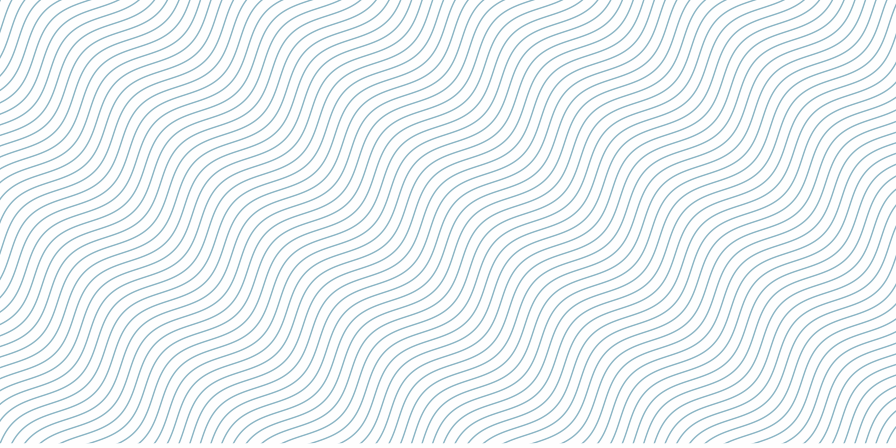
Give the GLSL for this pattern, as a WebGL 1 fragment shader.

```glsl
precision highp float;

uniform vec2 u_resolution;

// Lengths are fractions of the canvas height
const float PERIOD = 0.4948;          // repeat across and down
const float LINES_PER_PERIOD = 14.0;
const float SWAY = 0.51;              // tangent of the largest turn off the diagonal
const float ANCHOR = 0.2;             // a line meets the top edge here at its flattest
const float LINE_WIDTH = 0.0016;
const float BOTTOM_MARGIN = 0.0104;
const float SOFTNESS = 1.0;           // edge blur radius in pixels
const vec3 PAPER = vec3(0.996);
const vec3 INK = vec3(0.10, 0.43, 0.55);
const float TAU = 6.2831853;

// Distance to the nearest wavy diagonal line, measured from the top left
float waveDistance(vec2 p) {
  float along = TAU * (p.x - p.y - ANCHOR) / PERIOD;
  float across = (p.x + p.y - ANCHOR) / PERIOD;
  float phase = LINES_PER_PERIOD * (across - SWAY * sin(along) / TAU);

  // Analytic gradient keeps the stroke width even along the curve
  float turn = SWAY * cos(along);
  float slope = LINES_PER_PERIOD / PERIOD * length(vec2(1.0 - turn, 1.0 + turn));
  return abs(fract(phase + 0.5) - 0.5) / slope;
}

// Blurred stroke that keeps its total ink at any resolution
float strokeCoverage(float dist, float width, float blur) {
  float halfWidth = 0.5 * width;
  return smoothstep(-blur, blur, dist + halfWidth)
       - smoothstep(-blur, blur, dist - halfWidth);
}

void main() {
  float pixel = 1.0 / u_resolution.y;
  vec2 uv = gl_FragCoord.xy * pixel;
  vec2 fromTop = vec2(uv.x, 1.0 - uv.y);

  float ink = strokeCoverage(waveDistance(fromTop), LINE_WIDTH, SOFTNESS * pixel);

  // Blank strip along the bottom edge
  ink *= smoothstep(-0.5 * pixel, 0.5 * pixel, uv.y - BOTTOM_MARGIN);

  gl_FragColor = vec4(mix(PAPER, INK, ink), 1.0);
}
```
